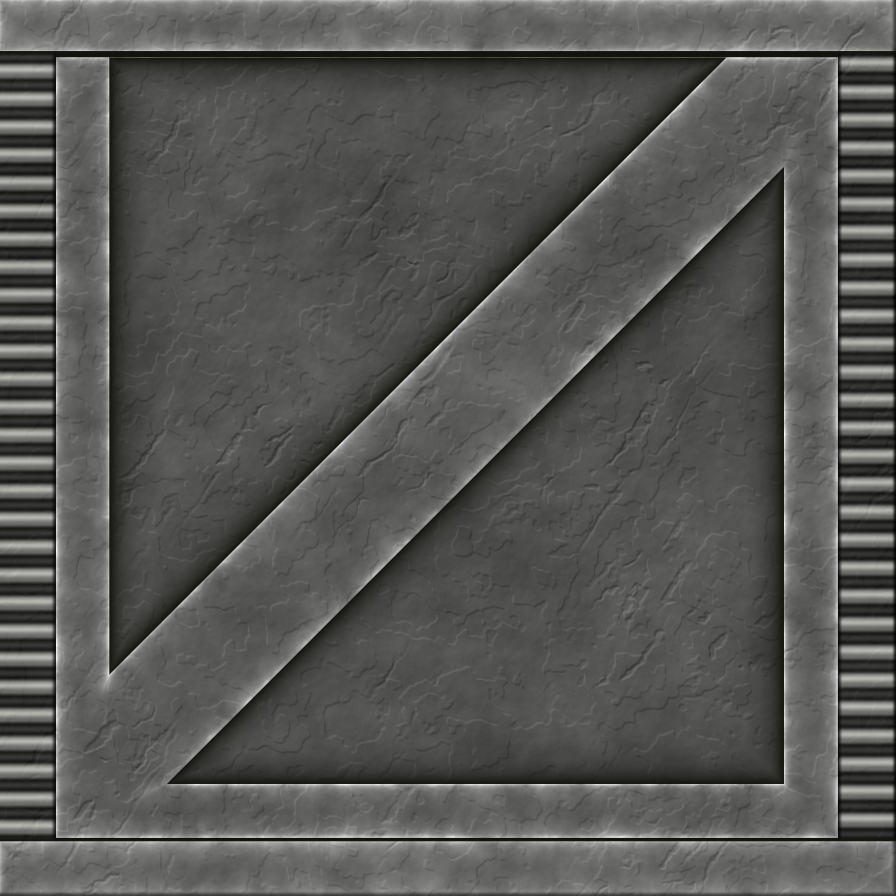
Write a WebGL 1 fragment shader that draws this texture.

```glsl
precision highp float;
uniform vec2 u_resolution;

// Layout
const vec2 FRAME_MIN = vec2(0.0625, 0.065);
const vec2 FRAME_MAX = vec2(0.935, 0.936);
const vec2 PANEL_MIN = vec2(0.122, 0.125);
const vec2 PANEL_MAX = vec2(0.875, 0.936);
const float BRACE_UPPER = 0.125;
const float BRACE_LOWER = 0.0612;
const float TOP_BAR = 0.943;
const float BOTTOM_BAR = 0.061;
const float RIB_PITCH = 0.03125;
const float RIB_PHASE_LEFT = 0.46;
const float RIB_PHASE_RIGHT = 0.71;

// Shading
const vec3 SHADOW = vec3(0.075, 0.075, 0.05);
const vec3 STEEL_TINT = vec3(1.0, 1.0, 0.992);
const float PANEL_TONE = 0.325;
const float FRAME_TONE = 0.335;
const float BAR_TONE = 0.37;
const float SHADOW_WIDTH = 0.017;
const float GLOW_WIDTH = 0.014;
const float RIM_WIDTH = 0.0022;
const float RELIEF = 0.20;
const vec2 LIGHT_STEP = vec2(-0.0016, 0.0022);

vec2 gradient(vec2 cell) {
  vec3 q = fract(cell.xyx * vec3(0.1031, 0.1030, 0.0973));
  q += dot(q, q.yzx + 33.33);
  float angle = 6.2832 * fract((q.x + q.y) * q.z);
  return vec2(cos(angle), sin(angle));
}

float noise(vec2 p) {
  vec2 i = floor(p), f = p - i;
  vec2 w = f * f * f * (f * (f * 6.0 - 15.0) + 10.0);
  vec2 e = vec2(1.0, 0.0);
  float a = dot(gradient(i), f);
  float b = dot(gradient(i + e.xy), f - e.xy);
  float c = dot(gradient(i + e.yx), f - e.yx);
  float d = dot(gradient(i + e.xx), f - e.xx);
  return mix(mix(a, b, w.x), mix(c, d, w.x), w.y);
}

float fbm(vec2 p) {
  float sum = 0.0, amp = 0.6;
  for (int k = 0; k < 5; k++) {
    sum += amp * noise(p);
    p = mat2(1.6, 1.2, -1.2, 1.6) * p + 7.3;
    amp *= 0.55;
  }
  return sum;
}

// Slate-like surface: rough grain, chipped ledges and slanted scratches
float surfaceHeight(vec2 p) {
  float grain = fbm(p * 13.0);
  float ledge = fbm(p * 8.0 + 31.0) * 5.0;
  float chips = floor(ledge) + smoothstep(0.0, 0.13, fract(ledge));
  vec2 along = vec2(p.x + p.y, p.y - p.x) * vec2(14.0, 62.0);
  float scratch = smoothstep(0.2, 0.45, noise(along + 3.0 * grain));
  float patchMask = smoothstep(-0.1, 0.3, noise(p * 5.0 + 4.0));
  return grain + 0.28 * chips - 0.5 * scratch * patchMask;
}

float cover(float d, float px) {
  return smoothstep(-0.6 * px, 0.6 * px, d);
}

// Raised metal, brighter toward its edges; d is the depth inside the edge
float raisedTone(float base, float d, float rim, float wear) {
  float inner = max(d, 0.0);
  float glow = (0.17 + 0.22 * wear) * exp(-inner / GLOW_WIDTH);
  return base + max(glow, 0.0) + rim * exp(-inner / RIM_WIDTH);
}

// Grooved strip of horizontal ribs
float ribTone(vec2 p, float px) {
  float right = step(0.5, p.x);
  float phase = mix(RIB_PHASE_LEFT, RIB_PHASE_RIGHT, right);
  float t = fract(p.y / RIB_PITCH - phase + 0.5) - 0.5;
  float soft = 0.05 + px / RIB_PITCH;
  float rib = 1.0 - smoothstep(0.26 - soft, 0.26 + soft, abs(t));
  float body = 0.40 + 0.30 * exp(-pow((t - 0.06) / 0.13, 2.0));
  float groove = 0.10 + 0.11 * smoothstep(0.32, 0.5, abs(t));
  float toFrame = max(FRAME_MIN.x - p.x, p.x - FRAME_MAX.x);
  float ends = smoothstep(0.0, 0.006, toFrame) * smoothstep(0.0, 0.005, 1.0 - p.x);
  return mix(groove, body, rib) * mix(0.2, 1.0, ends);
}

void main() {
  vec2 p = gl_FragCoord.xy / u_resolution;
  float px = 1.0 / min(u_resolution.x, u_resolution.y);

  // Distances: positive inside each part
  vec2 lo = p - PANEL_MIN, hi = PANEL_MAX - p;
  float upperEdge = (p.y - p.x - BRACE_UPPER) * 0.7071;
  float lowerEdge = (p.x - p.y - BRACE_LOWER) * 0.7071;
  float upperPanel = min(min(lo.x, hi.y), upperEdge);
  float lowerPanel = min(min(hi.x, lo.y), lowerEdge);
  float panel = max(upperPanel, lowerPanel);
  vec2 box = min(p - FRAME_MIN, FRAME_MAX - p);
  float frame = min(min(box.x, box.y), -panel);
  float bar = max(p.y - TOP_BAR, BOTTOM_BAR - p.y);
  float barDepth = min(bar, min(min(p.x, 1.0 - p.x), min(p.y, 1.0 - p.y)));

  // Surface texture
  float h = surfaceHeight(p);
  float relief = clamp(h - surfaceHeight(p + LIGHT_STEP), -0.45, 0.45);
  float mottling = fbm(p * 6.0 + 17.0);
  float wear = fbm(p * 27.0 + 5.0);
  float texture = RELIEF * relief + 0.09 * mottling + 0.05 * wear;

  // Recessed panels with soft contact shadow
  float shade = 1.0 - exp(-max(panel, 0.0) / SHADOW_WIDTH);
  vec3 color = mix(SHADOW, (PANEL_TONE + texture) * STEEL_TINT, shade);

  // Rib strips and dark seams beside the bars
  float strip = cover(-box.x, px);
  color = mix(color, (ribTone(p, px) + 0.4 * texture) * vec3(1.0, 1.0, 0.97), strip);
  float seam = smoothstep(0.0, 0.007, -bar);
  color = mix(SHADOW, color, mix(1.0, seam, cover(-frame, px)));

  // Frame and brace
  float onLowerEdge = 1.0 - smoothstep(0.0, 0.004, abs(lowerEdge));
  float rim = mix(0.33, 0.12, onLowerEdge) * (1.0 + wear);
  float frameTone = raisedTone(FRAME_TONE, frame, rim, wear) + texture;
  color = mix(color, frameTone * STEEL_TINT, cover(frame, px));

  // Top and bottom bars, darkened on the far right and bottom rims
  float barTone = raisedTone(BAR_TONE, barDepth, 0.18, wear) + texture;
  float farRim = min(1.0 - p.x, p.y);
  barTone *= mix(0.35, 1.0, smoothstep(0.0, 0.006, farRim));
  color = mix(color, barTone * STEEL_TINT, cover(bar, px));

  gl_FragColor = vec4(clamp(color, 0.0, 1.0), 1.0);
}
```
